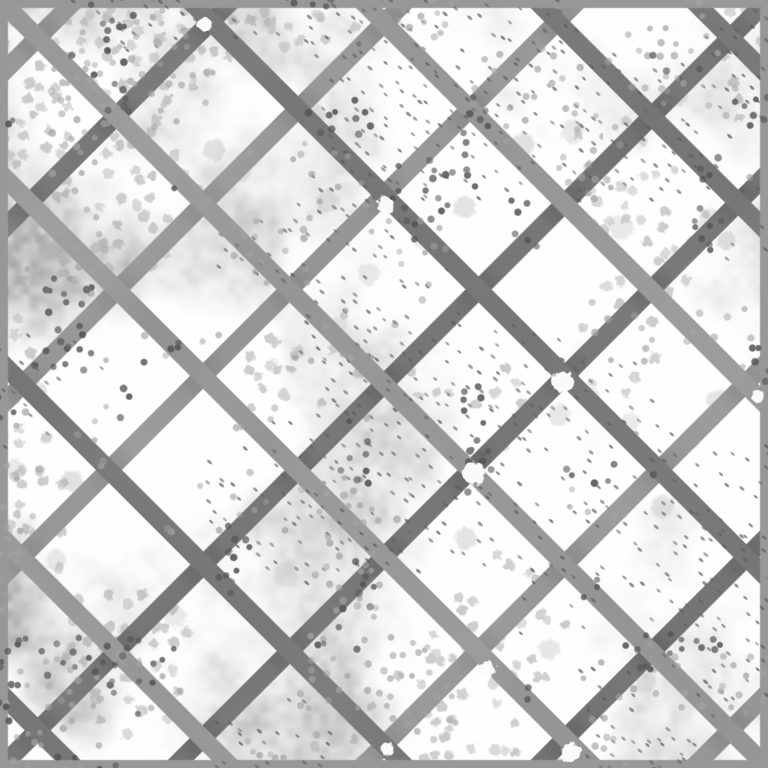
Reproduce this pattern procedurally as a WebGL 1 fragment shader.

```glsl
precision highp float;
// Diagonal lattice of flat grey strips inside a thin frame, on white paper
// stained with clouds, blots, short flecks and clustered round dots.
// Strips are line distances; stains are jittered-grid scatters gated by noise.

uniform vec2 u_resolution;

#define SPACING 0.2357        // strip period along x
#define EDGE_PULL 0.00017     // draws the outermost strips inward
#define STRIP_HALF 0.0120
#define FRAME 0.0104
#define DARK_FALLING 331.0    // one bit per strip, set where it is dark
#define DARK_RISING 178.0
#define LIGHT_TONE 0.595
#define DARK_TONE 0.465
#define DOT_RADIUS 0.0043
#define CHIP_CHANCE 0.24

float hash(vec2 p) {
  vec3 q = fract(vec3(p.xyx) * 0.1031);
  q += dot(q, q.yzx + 33.33);
  return fract((q.x + q.y) * q.z);
}

float noise(vec2 p) {
  vec2 i = floor(p), f = fract(p);
  f = f * f * (3.0 - 2.0 * f);
  return mix(mix(hash(i), hash(i + vec2(1, 0)), f.x),
             mix(hash(i + vec2(0, 1)), hash(i + 1.0), f.x), f.y);
}

float fbm(vec2 p) {
  float sum = 0.0, gain = 0.5;
  for (int i = 0; i < 5; i++) {
    sum += gain * noise(p);
    p = p * 2.03 + 17.0;
    gain *= 0.5;
  }
  return sum;
}

// x: distance to the nearest strip axis, y: 1 when that strip is dark
vec2 nearestStrip(float t, float darkBits) {
  vec2 best = vec2(9.0, 0.0);
  for (int i = 0; i < 9; i++) {
    float k = float(i) - 4.0;
    float nudge = 0.045 * step(abs(abs(k) - 1.0), 0.1);
    float axis = SPACING * (k - EDGE_PULL * k * k * k * k * k - nudge);
    float d = abs(t - axis) * 0.7071;
    float dark = mod(floor(darkBits / exp2(float(i)) + 0.001), 2.0);
    if (d < best.x) best = vec2(d, dark);
  }
  return best;
}

// Spots on a jittered grid; patches = (noise frequency, lower and upper gate)
float scatter(vec2 p, float cells, float radius, float soft, float amount,
              vec3 patches, mat2 shape, float seed) {
  float cover = 0.0;
  for (int j = -1; j <= 1; j++) {
    for (int i = -1; i <= 1; i++) {
      vec2 id = floor(p * cells) + vec2(i, j);
      vec2 key = id + seed;
      vec2 rnd = vec2(hash(key), hash(key + 51.7));
      vec2 center = (id + rnd) / cells;
      float gate = smoothstep(patches.y, patches.z, noise(center * patches.x + seed));
      float on = step(hash(key + 113.3), amount * gate);
      float d = length(shape * (p - center)) - radius * (0.85 + 0.3 * rnd.x);
      cover = max(cover, on * (0.6 + 0.4 * rnd.y) * (1.0 - smoothstep(-soft, soft, d)));
    }
  }
  return cover;
}

void main() {
  vec2 p = gl_FragCoord.xy / u_resolution;
  float px = 1.0 / min(u_resolution.x, u_resolution.y);
  vec2 diag = vec2(1.0 - p.x - p.y, p.x - p.y);
  vec2 grain = vec2(noise(p * 210.0), noise(p * 210.0 + 40.0)) - 0.5;
  vec2 rough = p + 0.005 * grain;
  mat2 disc = mat2(1.0);
  mat2 fleck = mat2(0.75, 1.3, -0.65, 1.5);
  float left = 1.0 - 0.4 * p.x;

  // Cloudy wash and ragged blots on the paper
  float cloud = smoothstep(0.47, 0.78, fbm(p * 4.5 + 3.0)) * left;
  float tone = 0.995 - 0.25 * cloud * (0.7 + 0.6 * noise(p * 90.0));
  tone = mix(tone, 0.74, 0.45 * scatter(rough, 16.0, 0.0135, 0.003, 0.22, vec3(5.0, 0.2, 0.6), disc, 11.0));
  tone = mix(tone, 0.62, 0.55 * scatter(rough, 48.0, 0.0065, 0.002, 0.65 * left, vec3(6.0, 0.45, 0.75), disc, 23.0));

  // Strips: rising ones pass beneath falling ones
  vec2 falling = nearestStrip(diag.x, DARK_FALLING);
  vec2 rising = nearestStrip(diag.y, DARK_RISING);
  float worn = 0.07 * (fbm(p * 5.0 + 60.0) - 0.45) + 0.025 * cloud;
  float shade = 0.04 * (1.0 - smoothstep(STRIP_HALF, 0.045, falling.x));
  float under = mix(LIGHT_TONE, DARK_TONE, rising.y) + worn - shade;
  float over = mix(LIGHT_TONE, DARK_TONE, falling.y) + worn;
  tone = mix(tone, under, 1.0 - smoothstep(-px, px, rising.x - STRIP_HALF));
  tone = mix(tone, over, 1.0 - smoothstep(-px, px, falling.x - STRIP_HALF));
  float inset = min(min(p.x, p.y), min(1.0 - p.x, 1.0 - p.y));
  tone = mix(tone, 0.595, 1.0 - smoothstep(-px, px, inset - FRAME));

  // Flecks, then pale and dark dots over everything
  tone = mix(tone, 0.36, 0.75 * scatter(p, 62.0, 0.0034, 0.0018, 0.5, vec3(6.0, 0.4, 0.75), fleck, 37.0));
  tone = mix(tone, 0.64, 0.75 * scatter(p, 58.0, DOT_RADIUS, px, 0.6 * left, vec3(9.0, 0.4, 0.75), disc, 71.0));
  tone = mix(tone, 0.33, 0.9 * scatter(p, 62.0, DOT_RADIUS, px, 0.6, vec3(13.0, 0.74, 0.84), disc, 97.0));

  // White chips knocked out along the falling strips
  vec2 q = diag / SPACING;
  vec2 crossing = floor(q + 0.5);
  float slide = 0.5 * (hash(crossing + 29.0) - 0.5);
  vec2 offset = (q - crossing - vec2(0.0, slide)) * SPACING * 0.7071 + 0.006 * grain;
  float chip = length(offset) - 0.008 - 0.007 * hash(crossing + 83.0);
  float chipped = step(hash(crossing + 7.0), CHIP_CHANCE);
  tone = mix(tone, 0.98, chipped * (1.0 - smoothstep(-0.0015, 0.0015, chip)));

  gl_FragColor = vec4(vec3(clamp(tone, 0.0, 1.0)), 1.0);
}
```
